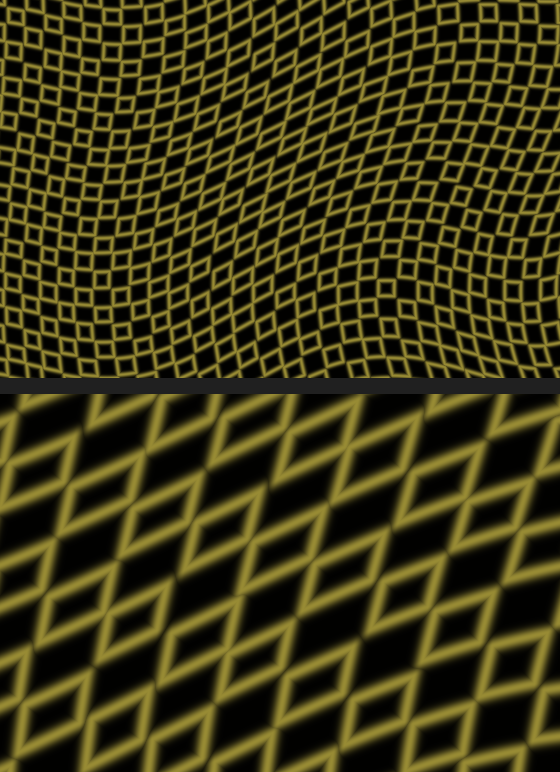
Top: the whole. Bottom: its middle third, enlarged.
Reproduce this pattern procedurally as a WebGL 1 fragment shader.

```glsl
precision highp float;
// Warped checkerboard of small outlined quads in soft glowing gold on black.

uniform vec2 u_resolution;

#define CANVAS_WIDTH 768.0            // drawing units across the canvas
#define COLUMN_STEP 27.7              // mean spacing of columns
#define ROW_STEP 48.0                 // mean spacing of quads down a column
#define WAVE_HEIGHT 45.8              // swell of the rows
#define WAVE_FREQ 0.273               // swell per column
#define LINE_SOFTNESS 3.45            // falloff radius of a line
#define HALF_MIN 0.385                // quad half size, in cells
#define HALF_VARY 0.085
#define JITTER 0.11                   // wander of quad centres, in cells
#define LINE_COLOR vec3(0.595, 0.545, 0.205)
#define BACK_COLOR vec3(0.003, 0.003, 0.001)

vec2 hash2(vec2 id) {
  vec3 h = fract(id.xyx * vec3(0.1031, 0.1030, 0.0973));
  h += dot(h, h.yzx + 33.33);
  return fract((h.xx + h.yz) * h.zy);
}

// Maps a canvas position (y downward) to wavy column and row coordinates.
vec2 warpedCell(vec2 p) {
  float sway = cos(3.14159 * (p.y - 30.0) / 370.0);
  float x = (p.x - 13.0 * sway) / (1.0 + 0.05 * sway);
  float column = (x - 56.0) / COLUMN_STEP - 0.2 - 0.45 * sin((x - 390.0) * 0.0085);

  float k = column - 11.0;
  float crest = 236.0 + 20.4 * k + 0.13 * k * k - WAVE_HEIGHT * sin(WAVE_FREQ * k);
  float spacing = ROW_STEP + 0.0175 * column * column;
  return vec2(column, column + 2.0 * (p.y - crest) / spacing);
}

float boxDistance(vec2 p, vec2 halfSize) {
  vec2 q = abs(p) - halfSize;
  return length(max(q, 0.0)) + min(max(q.x, q.y), 0.0);
}

// Signed distance to the union of the nearby quads, in canvas units.
float quadsDistance(vec2 cell, vec2 cellSize) {
  vec2 base = floor(cell + 0.5);
  float d = 100.0;
  for (int j = -1; j <= 1; j++) {
    for (int i = -1; i <= 1; i++) {
      vec2 id = base + vec2(float(i), float(j));
      if (mod(id.x + id.y, 2.0) < 0.5) {
        vec2 offset = JITTER * (hash2(id + 71.0) - 0.5);
        vec2 halfSize = HALF_MIN + HALF_VARY * hash2(id + 137.0);
        d = min(d, boxDistance((cell - id - offset) * cellSize, halfSize * cellSize));
      }
    }
  }
  return d;
}

void main() {
  vec2 p = vec2(gl_FragCoord.x, u_resolution.y - gl_FragCoord.y);
  p *= CANVAS_WIDTH / u_resolution.x;

  // Local cell size from the warp gradient keeps line widths even.
  vec2 cell = warpedCell(p);
  vec2 dx = warpedCell(p + vec2(1.0, 0.0)) - cell;
  vec2 dy = warpedCell(p + vec2(0.0, 1.0)) - cell;
  vec2 cellSize = 1.0 / vec2(length(vec2(dx.x, dy.x)), length(vec2(dx.y, dy.y)));

  // Soft outline
  float d = quadsDistance(cell, cellSize) / LINE_SOFTNESS;
  gl_FragColor = vec4(mix(BACK_COLOR, LINE_COLOR, exp(-d * d)), 1.0);
}
```
